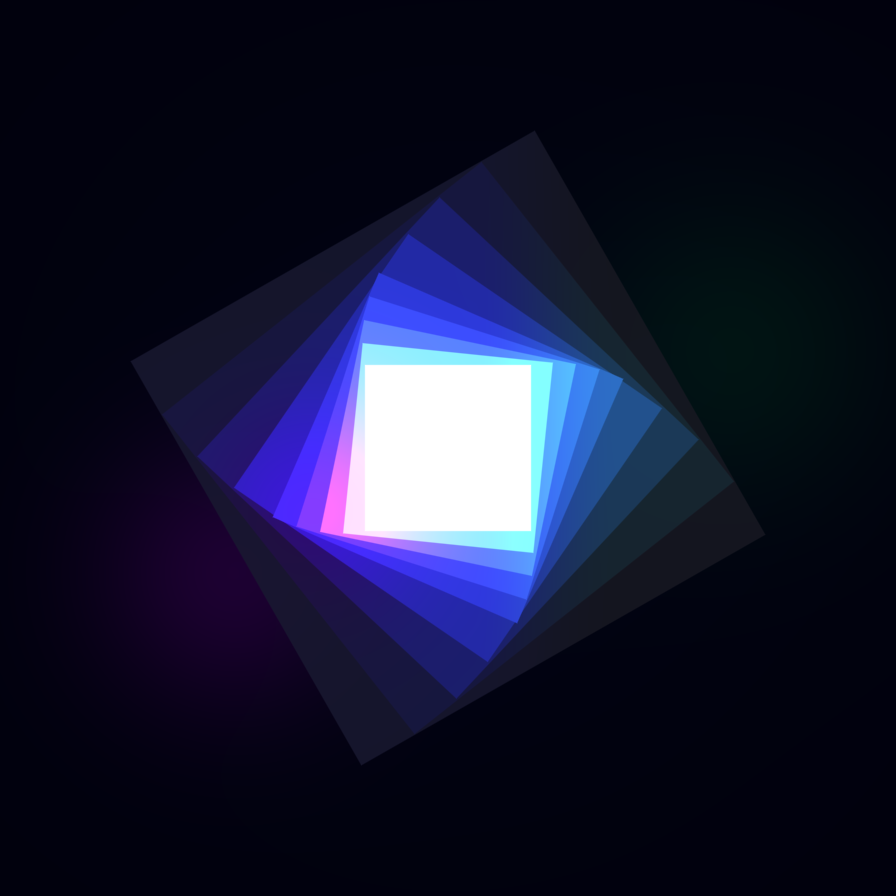
Reproduce this background procedurally as a three.js fragment shader.

```glsl
// Nested squares that twist and shrink towards a white core, on a near-black field.
// Each square is a distance function painted from the outside in; its colour follows
// its depth, with a violet light at lower left and a teal light at right.
varying vec2 vUv;

float glow(vec2 p, vec2 center, float falloff) {
  vec2 d = p - center;
  return exp(-dot(d, d) * falloff);
}

float squareDistance(vec2 p, float halfSide) {
  vec2 d = abs(p) - halfSide;
  return length(max(d, 0.0)) + min(max(d.x, d.y), 0.0);
}

vec2 rotate(vec2 p, float angle) {
  float c = cos(angle), s = sin(angle);
  return vec2(c * p.x - s * p.y, s * p.x + c * p.y);
}

vec3 backdrop(vec2 p) {
  vec3 color = vec3(0.002, 0.005, 0.052);
  color += vec3(0.110, -0.004, 0.130) * glow(p, vec2(-0.24, -0.14), 42.0);
  color += vec3(0.0, 0.070, 0.015) * glow(p, vec2(0.32, 0.11), 32.0);
  color += vec3(0.0, 0.008, 0.025) * glow(p, vec2(0.0), 9.0);
  return color;
}

// Depth runs from 0 at the outermost square to 8 at the core.
vec3 layerColor(vec2 p, float depth) {
  float violet = glow(p, vec2(-0.15, -0.07), 60.0);
  float teal = smoothstep(0.03, 0.19, p.x);

  vec3 color = vec3(0.08) + vec3(0.006, 0.009, 0.0) * depth * depth;
  color.r += 0.14 * smoothstep(5.5, 7.0, depth);
  color.g += 0.42 * smoothstep(5.5, 7.0, depth);
  color.b = 0.16 + 0.84 * smoothstep(0.0, 5.5, depth);

  // Coloured side lights
  color.r += violet * (0.03 * depth + 0.5 * smoothstep(4.5, 6.0, depth));
  color.g -= violet * 0.07 * smoothstep(0.0, 2.0, depth);
  color.b += violet * 0.18 * smoothstep(2.0, 3.0, depth);
  color.g += teal * 0.05 * depth;
  color.b *= 1.0 - 0.3 * teal * max(1.0 - depth / 6.0, 0.0);

  color = mix(color, vec3(1.0), smoothstep(7.0, 8.0, depth));
  return clamp(color + 0.15 * backdrop(p), 0.0, 1.0);
}

void main() {
  vec2 p = vUv - 0.5;
  vec3 color = backdrop(p);

  // Twisting squares, large to small
  for (int i = 0; i < 9; i++) {
    float depth = float(i);
    float inner = min(8.0 - depth, 4.0);
    float outer = max(4.0 - depth, 0.0);
    float halfSide = 0.0927 + 0.0140 * inner + 0.0215 * outer + 0.00156 * outer * outer;
    float twist = radians(5.87 * inner + 8.6 * outer + 2.4 * min(outer, 1.0));
    float d = squareDistance(rotate(p, twist), halfSide);
    color = mix(color, layerColor(p, depth), 1.0 - smoothstep(-0.001, 0.001, d));
  }

  gl_FragColor = vec4(color, 1.0);
}
```
